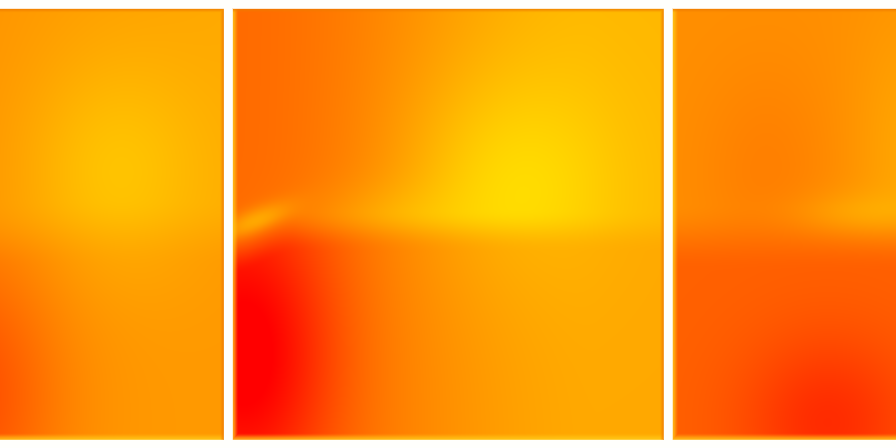
This background is drawn by a WebGL 2 fragment shader. Its source:

```glsl
#version 300 es
precision highp float;
// Three square panels of blurred yellow, orange and red light, parted by white gaps.

uniform vec2 u_resolution;
out vec4 outColor;

const vec3 GAP_COLOR = vec3(1.0, 1.0, 0.99);
const vec3 RIM_LIGHT = vec3(1.0, 0.80, 0.10);
const vec3 RIM_DARK = vec3(0.93, 0.48, 0.0);
const float PANEL_SIZE = 0.962;
const float PANEL_PITCH = 0.982;
const vec2 MIDDLE_CORNER = vec2(0.5195, 0.0185);

// Elliptical Gaussian falloff around a center
float glow(vec2 p, vec2 center, vec2 radius) {
    vec2 d = (p - center) / radius;
    return exp(-dot(d, d));
}

// Blends the lower and upper fields across a soft horizontal seam
float acrossSeam(float lower, float upper, float y, float seam, float softness) {
    return mix(lower, upper, smoothstep(seam - softness, seam + softness, y));
}

// Each tone is the warmth of one panel: 0 is red, 1 is yellow
float leftTone(vec2 q) {
    float upper = mix(0.52, 0.66, q.x) + 0.14 * glow(q, vec2(0.74, 0.62), vec2(0.21, 0.27));
    float lower = 0.60 - 0.30 * glow(q, vec2(0.40, 0.10), vec2(0.22, 0.35))
                + 0.07 * glow(q, vec2(0.76, 0.52), vec2(0.20, 0.20));
    return acrossSeam(lower, upper, q.y, 0.48, 0.08);
}

float middleTone(vec2 q) {
    float across = smoothstep(0.0, 0.85, q.x);
    float sun = glow(q, vec2(0.62, 0.58), vec2(0.25, 0.27));
    float upper = mix(0.42, 0.72, across) + 0.18 * sun
                + 0.10 * glow(q, vec2(0.34, 0.50), vec2(0.20, 0.09));
    float lower = mix(0.40, 0.66, across) + 0.07 * sun
                - 0.45 * glow(q, vec2(0.03, 0.20), vec2(0.20, 0.35));
    // Slanted streak at the left end of the seam
    vec2 slanted = vec2(q.x, q.y - 0.35 * q.x);
    upper += 0.22 * glow(slanted, vec2(0.05, 0.49), vec2(0.08, 0.03));
    float seam = 0.485 - 0.05 * (1.0 - smoothstep(0.0, 0.15, q.x));
    return acrossSeam(lower, upper, q.y, seam, 0.05);
}

float rightTone(vec2 q) {
    float upper = 0.56 - 0.06 * glow(q, vec2(0.22, 0.62), vec2(0.16, 0.25))
                + 0.09 * glow(q, vec2(0.56, 0.65), vec2(0.14, 0.35))
                + 0.09 * glow(q, vec2(0.42, 0.51), vec2(0.15, 0.06));
    float lower = 0.38 - 0.21 * glow(q, vec2(0.36, 0.04), vec2(0.20, 0.20));
    return acrossSeam(lower, upper, q.y, 0.47, 0.08);
}

// Thin line hugging an edge, given the distance inward from it
float rim(float inset, float width) {
    return 1.0 - smoothstep(0.0, width, inset);
}

// Signed distance to a centered square
float squareDistance(vec2 p, float halfSize) {
    vec2 d = abs(p) - halfSize;
    return max(d.x, d.y);
}

void main() {
    vec2 p = gl_FragCoord.xy / u_resolution * vec2(2.0, 1.0);
    float pixel = 1.0 / u_resolution.y;

    // Repeat the panel sideways, with local coordinates from 0 to 1
    vec2 offset = p - MIDDLE_CORNER;
    float gapHalf = 0.5 * (PANEL_PITCH - PANEL_SIZE);
    float panel = floor((offset.x + gapHalf) / PANEL_PITCH);
    vec2 local = offset - vec2(panel * PANEL_PITCH, 0.0);
    vec2 q = local / PANEL_SIZE;

    float tone = panel < -0.5 ? leftTone(q) : panel < 0.5 ? middleTone(q) : rightTone(q);
    vec3 color = vec3(1.0, clamp(tone, 0.0, 1.0), 0.0);

    // Light rims at left and bottom, dark rims at right and top
    float lightRim = max(rim(q.x, 0.014), rim(q.y, 0.016));
    float darkRim = max(rim(1.0 - q.x, 0.010), rim(1.0 - q.y, 0.010));
    color = mix(color, RIM_LIGHT, 0.75 * lightRim);
    color = mix(color, RIM_DARK, 0.75 * darkRim);

    // White gaps with smooth edges
    float edge = squareDistance(local - 0.5 * PANEL_SIZE, 0.5 * PANEL_SIZE);
    color = mix(color, GAP_COLOR, smoothstep(-0.5 * pixel, 0.5 * pixel, edge));
    outColor = vec4(color, 1.0);
}
```
